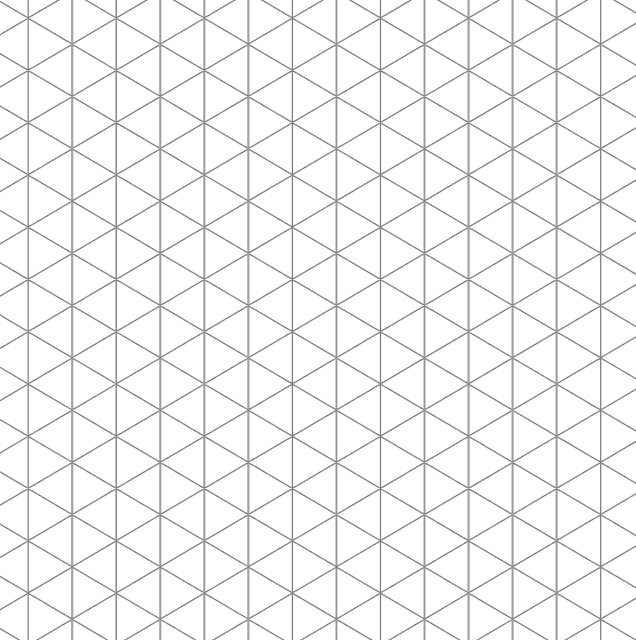
A Shadertoy shader for this pattern:

```glsl
#define COLUMN 0.06881       // spacing of the upright lines
#define ROW 0.08167          // height of one rhombus
#define ORIGIN vec2(0.0440, 0.9717)
#define SLANT_WIDTH 0.00205
#define THIN_WIDTH 0.0020
#define WIDE_WIDTH 0.0036
#define VERTEX_GAP 0.0019    // rounding that parts the slants where they meet
#define PAPER 1.0
#define DARK_INK 0.50
#define PALE_INK 0.65
#define GRAIN_SCALE 340.0
#define GRAIN 0.12

float hash(vec2 p) {
    return fract(sin(dot(p, vec2(12.9898, 78.233))) * 43758.5453);
}

float valueNoise(vec2 p) {
    vec2 cell = floor(p);
    vec2 f = fract(p);
    f = f * f * (3.0 - 2.0 * f);
    float low = mix(hash(cell), hash(cell + vec2(1.0, 0.0)), f.x);
    float high = mix(hash(cell + vec2(0.0, 1.0)), hash(cell + 1.0), f.x);
    return mix(low, high, f.y);
}

// Antialiased coverage of a line at the given distance
float stroke(float dist, float width, float pixel) {
    return clamp((0.5 * width - dist) / pixel + 0.5, 0.0, 1.0);
}

void mainImage(out vec4 fragColor, in vec2 fragCoord) {
    float pixel = 1.0 / iResolution.y;
    vec2 uv = fragCoord * pixel;
    vec2 p = uv - ORIGIN;

    // Offset from the nearest vertex; odd columns sit half a row lower
    float column = round(p.x / COLUMN);
    p.x -= column * COLUMN;
    p.y += 0.5 * ROW * mod(column, 2.0);
    p.y -= ROW * round(p.y / ROW);

    // Slanted lines, slightly parted at each vertex
    float slope = 0.5 * ROW / COLUMN;
    float edge = slope * length(vec2(p.x, VERTEX_GAP));
    float slantDist = abs(abs(p.y) - edge) / sqrt(1.0 + slope * slope);
    float slants = stroke(slantDist, SLANT_WIDTH, pixel) * (PAPER - DARK_INK);

    // Upright lines, from thin and dark to wide and pale
    float spread = smoothstep(0.3, 0.9, hash(vec2(column, 3.0)));
    float uprights = stroke(abs(p.x), mix(THIN_WIDTH, WIDE_WIDTH, spread), pixel);
    uprights *= PAPER - mix(DARK_INK, PALE_INK, spread);

    // Uneven ink along the lines
    float wear = 1.0 + GRAIN * (2.0 * valueNoise(uv * GRAIN_SCALE) - 1.0);
    float shade = PAPER - max(slants * wear, uprights);
    fragColor = vec4(vec3(shade), 1.0);
}
```
